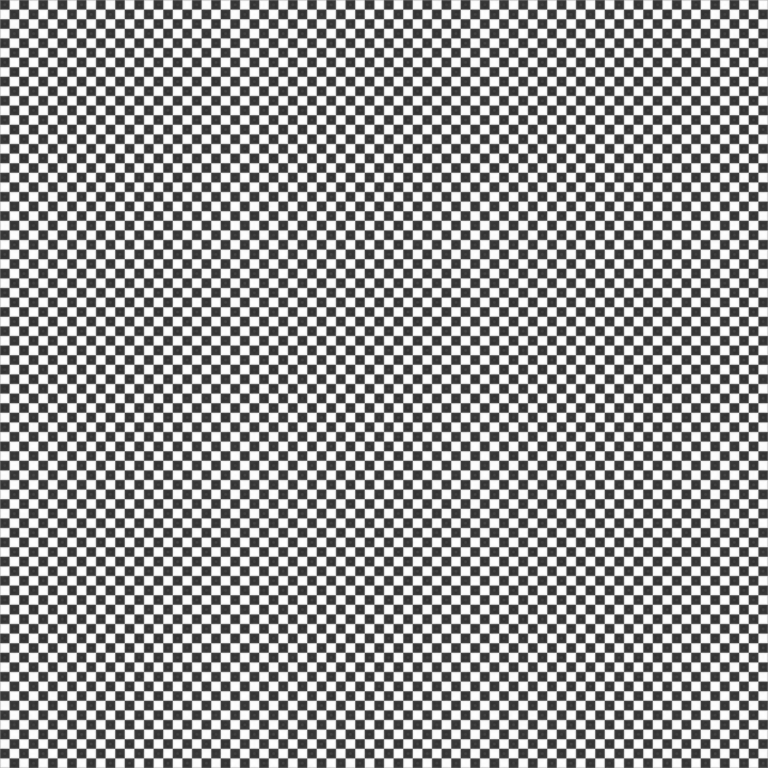
This pattern is drawn by a Shadertoy shader. Its source:

```glsl
// Fine black and white checkerboard with faintly mottled, soft-edged squares
#define REPEATS 40.0      // light/dark pairs across and down
#define EDGE_SOFT 0.07    // half-width of the edge blend, in squares
#define DARK_TONE 0.205
#define DARK_LIFT 0.055   // paler speck and rim of dark squares
#define LIGHT_TONE 0.992
#define LIGHT_DROP 0.055  // greyer rim of light squares
#define GRAIN 0.03        // strength of the mottling
#define GRAIN_CELLS 4.0   // grain cells per square

float hash(vec2 p) {
    return fract(sin(dot(p, vec2(12.9898, 78.233))) * 43758.5453);
}

// Value noise that wraps after the given whole period
float wrapNoise(vec2 p, float period) {
    vec2 i = floor(p), f = fract(p);
    f = f * f * (3.0 - 2.0 * f);
    vec2 a = mod(i, period), b = mod(i + 1.0, period);
    return mix(mix(hash(a), hash(vec2(b.x, a.y)), f.x),
               mix(hash(vec2(a.x, b.y)), hash(b), f.x), f.y);
}

// Signed distance to the nearest grid line, changing sign in each square
vec2 alternatingDistance(vec2 p) {
    return abs(mod(p - 0.5, 2.0) - 1.0) - 0.5;
}

void mainImage(out vec4 fragColor, in vec2 fragCoord) {
    float squares = 2.0 * REPEATS;
    vec2 p = fragCoord / iResolution.xy * squares;
    vec2 pixel = squares / iResolution.xy;

    // Checker mask: 1 on light squares, 0 on dark squares
    vec2 blend = max(0.5 * pixel, vec2(EDGE_SOFT));
    vec2 wave = clamp(alternatingDistance(p) / blend, -1.0, 1.0);
    float light = 0.5 + 0.5 * wave.x * wave.y;

    // Shading inside each square: central speck and thin rim
    vec2 local = abs(fract(p) - 0.5);
    float speck = 1.0 - smoothstep(0.06, 0.22, length(local));
    float rim = smoothstep(0.28, 0.46, max(local.x, local.y));
    float grain = wrapNoise(p * GRAIN_CELLS, squares * GRAIN_CELLS) - 0.5;

    float darkTone = DARK_TONE + DARK_LIFT * max(speck, rim) + GRAIN * grain;
    float lightTone = LIGHT_TONE - LIGHT_DROP * rim + 0.5 * GRAIN * grain;
    fragColor = vec4(vec3(mix(darkTone, lightTone, light)), 1.0);
}
```
